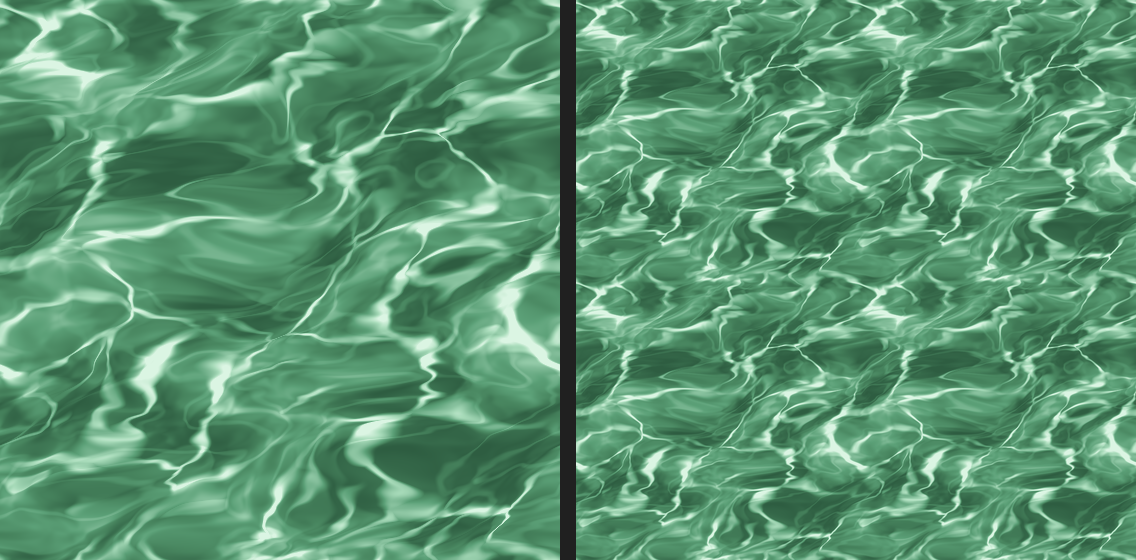
Left, the tile; right, the same tile 2 across and 2 down.
A WebGL 2 fragment shader for this texture:

```glsl
#version 300 es
precision highp float;
// Sunlit green water: dark pools crossed by slanted, rippling bright caustic veins.

#define SWELL vec2(0.17, 0.065)    // broad warp of the surface
#define RIPPLE vec2(0.055, 0.016)  // medium warp
#define JITTER vec2(0.024, 0.008)  // small warp
#define BASE_TONE 0.62
#define BASE_CONTRAST 2.9
#define VEIN_WIDTH 0.12
#define VEIN_LIGHT 2.7
#define HALO_LIGHT 0.45
#define LOOP_WIDTH 0.085
#define LOOP_LIGHT 2.5
#define SPLASH_LIGHT 2.0
#define GRAIN 1.3

uniform vec2 u_resolution;
out vec4 fragColor;

const vec3 WATER[6] = vec3[6](
  vec3(0.18, 0.365, 0.255), vec3(0.28, 0.52, 0.37), vec3(0.36, 0.63, 0.47),
  vec3(0.51, 0.74, 0.60), vec3(0.66, 0.86, 0.73), vec3(0.86, 0.96, 0.89));

// A grid holds columns, rows and the whole number of rows it climbs per tile.
vec2 toGrid(vec2 uv, vec3 grid) {
  return vec2(grid.x * uv.x, grid.y * uv.y - grid.z * uv.x);
}

// Random pair in 0..1 for a cell, wrapped so that the sheared grid tiles.
vec2 hash(vec2 cell, vec3 grid, float seed) {
  float turn = floor((cell.x + 0.5) / grid.x);
  cell += turn * vec2(-grid.x, grid.z);
  cell.y -= grid.y * floor((cell.y + 0.5) / grid.y);
  uvec2 h = uvec2(cell + 0.5) * 1597u + uvec2(uint(seed) * 7919u + 17u, uint(seed) * 3571u + 91u);
  for (int i = 0; i < 3; i++) {
    h = h * 1664525u + 1013904u;
    h.x += h.y * 1664525u;
    h.y += h.x * 1664525u;
    h ^= h >> 16u;
  }
  return vec2(h & 65535u) / 65536.0;
}

float corner(vec2 cell, vec2 offset, vec3 grid, float seed) {
  float angle = 6.28319 * hash(cell, grid, seed).x;
  return dot(vec2(cos(angle), sin(angle)), offset);
}

// Gradient noise, roughly -0.7..0.7.
float noise(vec2 uv, vec3 grid, float seed) {
  vec2 p = toGrid(uv, grid), c = floor(p), f = p - c, e = vec2(1.0, 0.0);
  vec2 s = f * f * f * (f * (f * 6.0 - 15.0) + 10.0);
  return mix(
    mix(corner(c, f, grid, seed), corner(c + e, f - e, grid, seed), s.x),
    mix(corner(c + e.yx, f - e.yx, grid, seed), corner(c + 1.0, f - 1.0, grid, seed), s.x), s.y);
}

float layered(vec2 uv, vec3 grid, float seed) {
  float sum = 0.0, weight = 1.0;
  for (int i = 0; i < 4; i++) {
    sum += weight * noise(uv, grid, seed + float(i));
    grid *= 2.0;
    weight *= 0.55;
  }
  return sum;
}

vec2 warp(vec2 uv, vec3 grid, float seed) {
  return vec2(noise(uv, grid, seed), noise(uv, grid, seed + 1.0));
}

// Gap between the two nearest cell centres: zero along the cell borders.
float borderGap(vec2 uv, vec3 grid, float seed) {
  vec2 p = toGrid(uv, grid), c = floor(p);
  float first = 9.0, second = 9.0;
  for (int y = -2; y <= 2; y++) {
    for (int x = -2; x <= 2; x++) {
      vec2 cell = c + vec2(x, y);
      float d = length(cell + hash(cell, grid, seed) - p);
      second = min(second, max(first, d));
      first = min(first, d);
    }
  }
  return second - first;
}

// Bright line along the zero contour of a noise.
float loopLine(vec2 uv, vec3 grid, float seed, float width) {
  return 1.0 - smoothstep(0.15 * width, width, abs(noise(uv, grid, seed)));
}

void main() {
  vec2 uv = gl_FragCoord.xy / u_resolution;

  // Rippled surface
  vec2 q = uv + SWELL * warp(uv, vec3(3, 5, 1), 1.0);
  q += RIPPLE * warp(q, vec3(7, 15, 3), 3.0);
  q += JITTER * warp(q, vec3(15, 32, 6), 5.0);
  q += 0.4 * JITTER * warp(q, vec3(29, 62, 10), 7.0);

  // Pools, with crisp-edged lighter sheets and fine streaks
  float streaks = noise(q, vec3(14, 38, 11), 15.0) + 0.6 * noise(q, vec3(28, 70, 20), 17.0);
  float tone = BASE_TONE + BASE_CONTRAST * layered(q, vec3(3, 6, 2), 10.0);
  tone = max(tone, 0.1);
  tone += 0.65 * smoothstep(0.14, 0.19, noise(q, vec3(4, 7, 2), 16.0));
  tone += GRAIN * streaks * (0.25 + 0.3 * min(tone, 2.0));

  // Main vein network, swelling and fading along its length
  float swell = noise(uv, vec3(9, 16, 3), 20.0);
  float fade = smoothstep(-0.35, 0.3, noise(uv, vec3(5, 7, 1), 21.0));
  float gap = borderGap(q, vec3(4, 6, 2), 22.0);
  float width = VEIN_WIDTH * clamp(1.0 + 2.2 * swell, 0.5, 2.0);
  float vein = VEIN_LIGHT * mix(0.3, 1.3, fade) * (1.0 - smoothstep(0.15 * width, width, gap));
  float halo = HALO_LIGHT * exp(-gap / 0.18);

  // Broken loops, fine threads and small splashes
  float patches = smoothstep(-0.05, 0.22, noise(uv, vec3(4, 6, 1), 30.0));
  float loops = LOOP_LIGHT * patches * loopLine(q, vec3(5, 10, 3), 31.0, LOOP_WIDTH * (1.0 + swell));
  float threads = (1.0 - 0.6 * patches) * loopLine(q, vec3(8, 17, 5), 32.0, 0.09);
  float splash = SPLASH_LIGHT * smoothstep(0.27, 0.4, noise(q, vec3(9, 20, 4), 33.0));
  splash *= smoothstep(0.0, 0.25, noise(uv, vec3(4, 5, 1), 34.0));

  // Light to colour
  float glow = max(max(vein, loops), splash);
  tone += halo + glow * (1.0 + 0.6 * streaks) + 0.6 * threads;
  tone = clamp(tone, 0.0, 5.0);
  int shade = min(int(tone), 4);
  fragColor = vec4(mix(WATER[shade], WATER[shade + 1], tone - float(shade)), 1.0);
}
```
